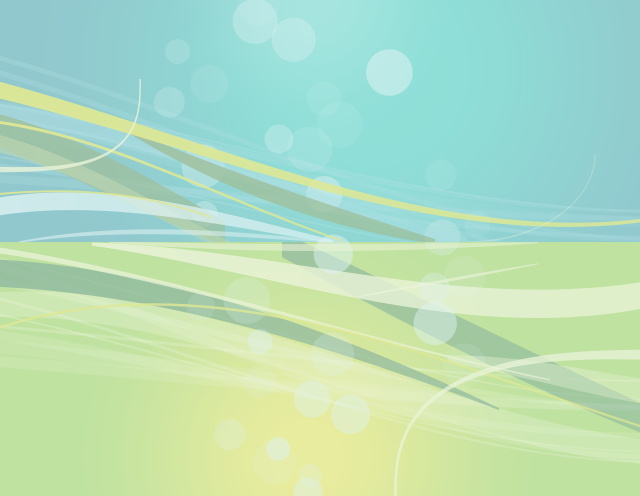
Write a Shadertoy shader that draws this background.

```glsl
const float HORIZON = 0.512;
const int DISC_COUNT = 34;
const int STREAK_COUNT = 9;
const vec2 SKY_GLOW_POS = vec2(0.58, 0.86);
const vec2 SUN_POS = vec2(0.48, 0.08);
const vec3 SKY_EDGE = vec3(0.57, 0.785, 0.805);
const vec3 SKY_GLOW = vec3(0.56, 0.875, 0.845);
const vec3 MEADOW = vec3(0.75, 0.885, 0.63);
const vec3 SUN = vec3(0.91, 0.925, 0.62);
const vec3 YELLOW = vec3(0.87, 0.91, 0.58);
const vec3 CREAM = vec3(0.92, 0.955, 0.85);
const vec3 ICE = vec3(0.87, 0.95, 0.95);
const vec3 MIST = vec3(0.70, 0.88, 0.90);
const vec3 SAGE = vec3(0.62, 0.75, 0.61);
const vec3 PINE = vec3(0.54, 0.71, 0.62);
const vec3 LEAF = vec3(0.76, 0.85, 0.70);

float hash(float n, float salt) {
    return fract(sin(dot(vec2(n, salt), vec2(127.1, 311.7))) * 43758.5453);
}

float edgeMask(float d) {
    return clamp(0.5 - d * iResolution.y, 0.0, 1.0);
}

// Cubic through four evenly spaced heights
float curve(vec4 h, float t) {
    float s = 3.0 * t, a = s - 1.0, b = s - 2.0, c = s - 3.0;
    return dot(h, vec4(-a * b * c / 6.0, s * b * c / 2.0, -s * a * c / 2.0, s * a * b / 6.0));
}

// Band along a cubic; width is given at its start, middle and end
void ribbon(inout vec3 col, vec2 uv, vec2 span, vec4 heights, vec3 width, vec3 tint, float opacity) {
    float t = (uv.x - span.x) / (span.y - span.x);
    if (t < 0.0 || t > 1.0) return;
    float y = curve(heights, t);
    float aspect = iResolution.x / iResolution.y;
    float slope = (curve(heights, t + 0.01) - y) / (0.01 * (span.y - span.x) * aspect);
    float w = dot(width, vec3((1.0 - t) * (1.0 - 2.0 * t), 4.0 * t * (1.0 - t), t * (2.0 * t - 1.0)));
    float d = (abs(uv.y - y) - 0.5 * w) / sqrt(1.0 + slope * slope);
    col = mix(col, tint, edgeMask(d) * opacity * mix(1.0, 0.85, t));
}

// Quarter of a rounded oval; signed radii choose the quadrant
void swoosh(inout vec3 col, vec2 uv, vec2 center, vec2 radii, float power, vec2 width, float opacity) {
    vec2 q = (uv - center) / radii;
    if (min(q.x, q.y) < 0.0) return;
    float f = pow(pow(q.x, power) + pow(q.y, power), 1.0 / power);
    vec2 k = pow(q / max(f, 0.001), vec2(power - 1.0));
    vec2 scale = abs(radii) * vec2(iResolution.x / iResolution.y, 1.0);
    float d = abs(f - 1.0) / max(length(k / scale), 0.001);
    float w = mix(width.x, width.y, clamp(q.x, 0.0, 1.0));
    col = mix(col, CREAM, edgeMask(d - 0.5 * w) * opacity);
}

// Faint bands fanning out between two ranges of heights
void streaks(inout vec3 col, vec2 uv, vec2 leftRange, vec2 rightRange, vec3 tint, float salt) {
    for (int i = 0; i < STREAK_COUNT; i++) {
        float n = float(i), r = hash(n, salt);
        float a = mix(leftRange.x, leftRange.y, (n + r) / float(STREAK_COUNT));
        float b = mix(rightRange.x, rightRange.y, hash(n, salt + 1.0));
        vec4 h = vec4(a, mix(a, b, 0.4), mix(a, b, 0.8), b);
        float w = 0.003 + 0.035 * r * r;
        ribbon(col, uv, vec2(0.0, 1.0), h, vec3(w, w, 0.5 * w), tint, mix(0.38, 0.13, r));
    }
}

// Pale discs drifting in a loose column
void discs(inout vec3 col, vec2 uv) {
    float aspect = iResolution.x / iResolution.y;
    for (int i = 0; i < DISC_COUNT; i++) {
        float n = float(i);
        float spread = hash(n, 3.0) + hash(n, 5.0) - 1.0;
        vec2 c = vec2(0.51 + 0.32 * spread, (n + hash(n, 7.0)) / float(DISC_COUNT));
        float radius = mix(0.02, 0.047, hash(n, 11.0));
        float d = length((uv - c) * vec2(aspect, 1.0)) - radius;
        col = mix(col, ICE, edgeMask(d) * mix(0.1, 0.55, pow(hash(n, 13.0), 1.5)));
    }
}

void mainImage(out vec4 fragColor, in vec2 fragCoord) {
    vec2 uv = fragCoord / iResolution.xy;
    vec2 stretch = vec2(iResolution.x / iResolution.y, 1.0);
    vec2 full = vec2(0.0, 1.0);

    // Sky
    vec3 sky = mix(SKY_EDGE, SKY_GLOW, smoothstep(0.7, 0.1, length((uv - SKY_GLOW_POS) * stretch)));
    sky = mix(sky, ICE, 0.3 * smoothstep(0.3, 0.0, length((uv - vec2(0.49, 1.0)) * stretch)));
    streaks(sky, uv, vec2(0.62, 0.9), vec2(0.45, 0.6), MIST, 21.0);
    discs(sky, uv);
    ribbon(sky, uv, vec2(0.0, 0.73), vec4(0.773, 0.705, 0.604, 0.512), vec3(0.035, 0.03, 0.02), MIST, 0.5);
    ribbon(sky, uv, vec2(0.0, 0.352), vec4(0.736, 0.677, 0.604, 0.529), vec3(0.067, 0.075, 0.05), SAGE, 0.8);
    ribbon(sky, uv, vec2(0.0, 0.36), vec4(0.71, 0.655, 0.58, 0.5), vec3(0.035, 0.03, 0.025), LEAF, 0.6);
    ribbon(sky, uv, vec2(0.195, 0.68), vec4(0.739, 0.643, 0.569, 0.513), vec3(0.005, 0.036, 0.01), SAGE, 0.85);
    ribbon(sky, uv, vec2(0.0, 0.52), vec4(0.584, 0.591, 0.559, 0.513), vec3(0.036, 0.03, 0.006), ICE, 0.8);
    ribbon(sky, uv, vec2(0.03, 0.52), vec4(0.512, 0.532, 0.528, 0.512), vec3(0.003, 0.01, 0.003), ICE, 0.6);
    ribbon(sky, uv, vec2(0.0, 0.534), vec4(0.753, 0.694, 0.604, 0.515), vec3(0.006, 0.006, 0.004), YELLOW, 0.95);
    ribbon(sky, uv, vec2(0.0, 0.33), vec4(0.609, 0.614, 0.6, 0.562), vec3(0.004), YELLOW, 0.9);
    ribbon(sky, uv, full, vec4(0.818, 0.69, 0.576, 0.555), vec3(0.034, 0.017, 0.007), YELLOW, 0.95);
    swoosh(sky, uv, vec2(0.0, 0.84), vec2(0.219, -0.182), 3.0, vec2(0.011, 0.003), 0.8);
    swoosh(sky, uv, vec2(0.73, 0.69), vec2(0.2, -0.178), 2.0, vec2(0.003, 0.002), 0.35);

    // Meadow
    vec3 ground = mix(MEADOW, SUN, smoothstep(0.5, 0.02, length((uv - SUN_POS) * stretch)));
    streaks(ground, uv, vec2(0.25, 0.5), vec2(0.02, 0.26), CREAM, 43.0);
    ribbon(ground, uv, full, vec4(0.386, 0.327, 0.192, 0.09), vec3(0.05, 0.06, 0.05), CREAM, 0.35);
    ribbon(ground, uv, vec2(0.44, 1.0), vec4(0.507, 0.386, 0.268, 0.158), vec3(0.05, 0.067, 0.06), PINE, 0.65);
    ribbon(ground, uv, vec2(0.7, 1.0), vec4(0.276, 0.26, 0.236, 0.212), vec3(0.015, 0.04, 0.05), CREAM, 0.4);
    ribbon(ground, uv, vec2(0.0, 0.78), vec4(0.449, 0.402, 0.306, 0.175), vec3(0.055, 0.04, 0.004), PINE, 0.75);
    ribbon(ground, uv, vec2(0.143, 1.0), vec4(0.508, 0.453, 0.396, 0.404), vec3(0.006, 0.05, 0.054), CREAM, 0.85);
    discs(ground, uv);
    ribbon(ground, uv, vec2(0.0, 0.86), vec4(0.495, 0.419, 0.323, 0.234), vec3(0.012, 0.007, 0.003), CREAM, 0.75);
    ribbon(ground, uv, full, vec4(0.34, 0.38, 0.285, 0.141), vec3(0.005), YELLOW, 0.85);
    ribbon(ground, uv, vec2(0.56, 0.84), vec4(0.402, 0.424, 0.446, 0.468), vec3(0.002, 0.006, 0.002), CREAM, 0.7);
    ribbon(ground, uv, vec2(0.17, 0.84), vec4(0.512, 0.502, 0.502, 0.511), vec3(0.003, 0.014, 0.003), CREAM, 0.6);
    swoosh(ground, uv, vec2(1.0, 0.0), vec2(-0.382, 0.285), 2.7, vec2(0.02, 0.005), 0.75);

    fragColor = vec4(mix(sky, ground, edgeMask(uv.y - HORIZON)), 1.0);
}
```
